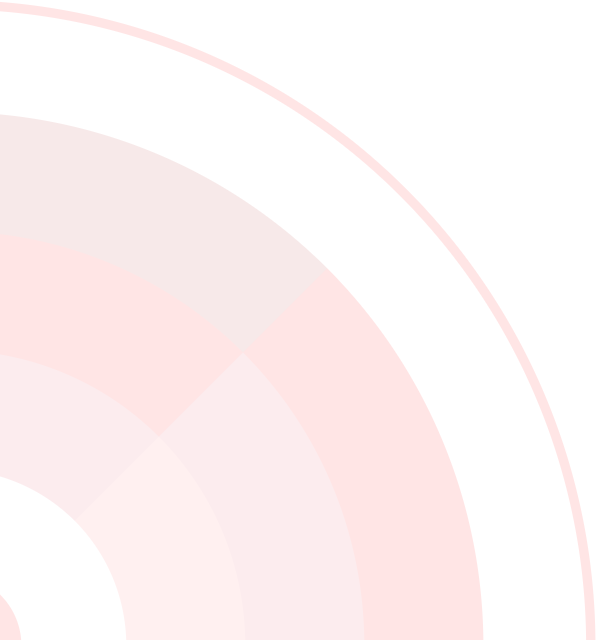
Write a Shadertoy shader that draws this background.

```glsl
// Pale pink concentric bands, split along a diagonal, inside a thin outer ring.

#define CENTER vec2(-0.0781, -0.0085)
#define CORE_RADIUS 0.1115
#define BAND_START 0.2754
#define BAND_WIDTH 0.1860
#define BAND_COUNT 3
#define RING_RADIUS 1.0012
#define RING_HALF_WIDTH 0.0073

const vec3 WHITE = vec3(1.0);
const vec3 PALEST = vec3(1.0, 0.941, 0.941);
const vec3 BLUSH = vec3(0.988, 0.925, 0.933);
const vec3 PINK = vec3(1.0, 0.898, 0.898);
const vec3 GREY_PINK = vec3(0.969, 0.914, 0.914);

// Coverage of the region where the signed distance is negative
float coverage(float dist) {
    return clamp(0.5 - dist * iResolution.y, 0.0, 1.0);
}

// Tints from the innermost band outwards
vec3 tint(int tier) {
    if (tier == 0) return PALEST;
    if (tier == 1) return BLUSH;
    if (tier == 2) return PINK;
    return GREY_PINK;
}

void mainImage(out vec4 fragColor, in vec2 fragCoord) {
    vec2 p = fragCoord / iResolution.y - CENTER;
    float radius = length(p);

    // The sector above the diagonal is one tint darker
    float upper = coverage((p.x - p.y) * 0.70711);

    // Bands, each covering the inner part of the one before
    vec3 color = WHITE;
    for (int i = BAND_COUNT - 1; i >= 0; i--) {
        float outerRadius = BAND_START + BAND_WIDTH * float(i + 1);
        vec3 band = mix(tint(i), tint(i + 1), upper);
        color = mix(color, band, coverage(radius - outerRadius));
    }

    // White gap, core disc and outer ring
    color = mix(color, WHITE, coverage(radius - BAND_START));
    color = mix(color, PINK, coverage(radius - CORE_RADIUS));
    color = mix(color, PINK, coverage(abs(radius - RING_RADIUS) - RING_HALF_WIDTH));

    fragColor = vec4(color, 1.0);
}
```
